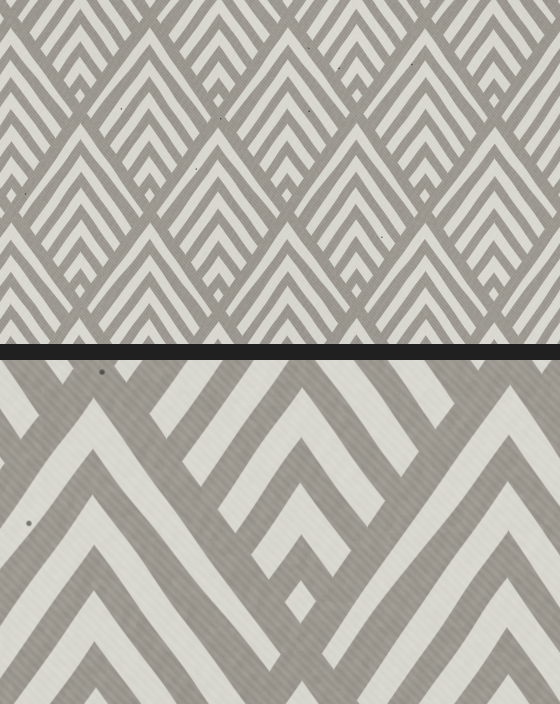
Top, the full canvas; bottom, a detail of the centre.
Give the GLSL for this pattern, as a Shadertoy shader.

```glsl
#define HALF_CELL vec2(0.2006, 0.283)
#define FIRST_NODE vec2(0.434, 0.948)
#define MARGIN 0.05
#define PERIOD 0.165
#define BAND 0.086
#define TAPER 0.030
#define THREADS 100.0
#define GRAIN 0.028
#define SPECK_ODDS 0.006
#define TAUPE vec3(0.610, 0.595, 0.560)
#define IVORY vec3(0.845, 0.845, 0.815)

const float TAU = 6.2831853;

vec2 hash2(vec2 p) {
    vec3 q = fract(vec3(p.xyx) * vec3(0.1031, 0.1030, 0.0973));
    q += dot(q, q.yzx + 33.33);
    return fract((q.xx + q.yz) * q.zy);
}

// Cellular noise: distance to the nearest seed and that seed's random value
vec2 cellular(vec2 p) {
    vec2 base = floor(p);
    vec2 nearest = vec2(9.0, 0.0);
    for (int j = -1; j <= 1; j++) {
        for (int i = -1; i <= 1; i++) {
            vec2 cell = base + vec2(i, j);
            vec2 seed = hash2(cell);
            float dist = length(cell + 0.2 + 0.6 * seed - p);
            if (dist < nearest.x) nearest = vec2(dist, hash2(cell + 71.0).x);
        }
    }
    return nearest;
}

// Slow stretch of the cloth
vec2 stretchCloth(vec2 p) {
    p.y += 0.006 * cos(TAU * (p.x / 0.8 - 0.79));
    p.x += 0.0015 * sin(p.y * 9.0 + p.x * 4.0);
    return p + 0.0007 * sin(p.yx * vec2(47.0, 53.0) + sin(p * 31.0));
}

// Nested chevrons in one diamond; ab runs from its top along both sides
float chevronDistance(vec2 ab, float bandWidth) {
    float inner = min(ab.x, ab.y) - MARGIN;
    float outer = max(ab.x, ab.y);
    float lead = 0.5 * (PERIOD - BAND);
    float across = mod(inner + lead, PERIOD) - lead;
    float isFirst = step(inner, PERIOD - lead);
    float width = bandWidth - isFirst * TAPER * smoothstep(0.1, 0.9, outer - inner);
    float band = min(across, width - across);
    return min(min(band, inner), 1.0 - MARGIN - outer);
}

// Diagonal twill ribs crossed by uneven yarn
float twill(vec2 p) {
    float ribs = sin(TAU * THREADS * (p.x + p.y));
    float crossing = sin(TAU * THREADS * 0.5 * (p.x - 0.6 * p.y));
    float yarn = cellular(p * THREADS * 1.3).y - 0.5;
    return 0.55 * ribs + 0.2 * crossing + 0.8 * yarn;
}

void mainImage(out vec4 fragColor, in vec2 fragCoord) {
    vec2 uv = fragCoord / iResolution.y;

    // Skewed lattice of diamonds
    vec2 p = stretchCloth(uv);
    vec2 q = vec2(p.x - FIRST_NODE.x, FIRST_NODE.y - p.y) / HALF_CELL;
    vec2 lattice = 0.5 * vec2(q.y + q.x, q.y - q.x);
    vec2 cell = floor(lattice);
    vec2 chance = hash2(cell + 19.0);
    vec2 ab = fract(lattice) + 0.008 * (chance - 0.5);

    // Printed chevrons with smooth edges
    float bandWidth = BAND + 0.006 * (chance.x - 0.5);
    float pixel = 0.5 * length(1.0 / HALF_CELL) / iResolution.y;
    float softness = 0.6 * pixel + 0.0012;
    float ink = smoothstep(-softness, softness, chevronDistance(ab, bandWidth));
    vec3 color = mix(TAUPE, IVORY, ink);

    // Weave and uneven dye
    color += GRAIN * mix(1.0, 0.4, ink) * twill(uv);
    color += 0.006 * sin(uv.x * 5.0 + sin(uv.y * 7.0)) * sin(uv.y * 4.0 + 1.0);

    // Sparse dark specks
    vec2 speck = cellular(uv * 24.0);
    float speckMask = 1.0 - smoothstep(0.03, 0.09, speck.x);
    color *= 1.0 - 0.45 * speckMask * step(speck.y, SPECK_ODDS);

    fragColor = vec4(clamp(color, 0.0, 1.0), 1.0);
}
```
